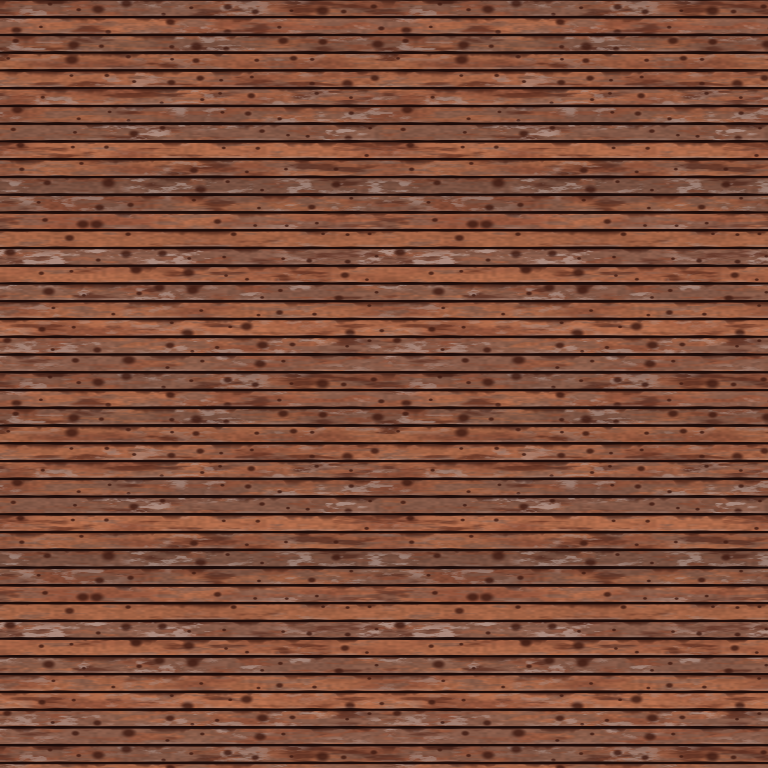
This texture is drawn by a Shadertoy shader. Its source:

```glsl
// Weathered red-brown lap boards: thin horizontal planks split by dark gaps.
// A block of 21 planks tiles across and down; wrapped noise stretched along
// the boards adds grain, grey wear, pale flakes, stains and knots.

const float PLANKS = 43.25;       // planks over the canvas height
const float TILES_ACROSS = 1.97;  // repeats of the block over the width
const int BLOCK = 21;             // planks in one block

const vec3 ORANGE = vec3(0.65, 0.395, 0.275);
const vec3 BROWN  = vec3(0.53, 0.30, 0.215);
const vec3 GREY   = vec3(0.45, 0.315, 0.26);
const vec3 PALE   = vec3(0.67, 0.56, 0.52);
const vec3 STAIN  = vec3(0.29, 0.125, 0.085);
const vec3 GAP    = vec3(0.11, 0.045, 0.035);

// Weathering of each plank in the block, 0 = warm and fresh, 1 = grey
const float WEAR[BLOCK] = float[BLOCK](
    0.60, 0.55, 0.70, 0.20, 0.35, 0.50, 0.65, 0.95, 0.10, 0.40, 0.90,
    0.60, 0.45, 0.05, 0.90, 0.20, 0.75, 0.35, 0.15, 0.65, 0.80);

float hash(vec3 p) {
    p = fract(p * 0.1031);
    p += dot(p, p.zyx + 31.32);
    return fract((p.x + p.y) * p.z);
}

// Value noise that wraps in x after freq.x cells
float noise(vec2 uv, vec2 freq, float seed) {
    vec2 p = uv * freq;
    vec2 c = floor(p), f = p - c;
    f = f * f * (3.0 - 2.0 * f);
    float x0 = mod(c.x, freq.x), x1 = mod(c.x + 1.0, freq.x);
    return mix(mix(hash(vec3(x0, c.y, seed)), hash(vec3(x1, c.y, seed)), f.x),
               mix(hash(vec3(x0, c.y + 1.0, seed)), hash(vec3(x1, c.y + 1.0, seed)), f.x), f.y);
}

float fbm(vec2 uv, vec2 freq, float seed) {
    float sum = 0.0, amp = 0.533;
    for (int i = 0; i < 4; i++) {
        sum += amp * noise(uv, freq, seed + float(i) * 7.0);
        freq *= 2.0;
        amp *= 0.5;
    }
    return sum;
}

// Soft dark ellipses, at most one in each cell along the plank
float knots(vec2 uv, float cells, float seed) {
    float mask = 0.0, home = floor(uv.x * cells);
    float aspect = PLANKS / TILES_ACROSS;
    for (int i = -1; i <= 1; i++) {
        float cell = home + float(i);
        float id = mod(cell, cells);
        float pick = hash(vec3(id, 3.0, seed));
        vec2 centre = vec2((cell + 0.2 + 0.6 * hash(vec3(id, 5.0, seed))) / cells,
                           0.2 + 0.65 * hash(vec3(id, 9.0, seed)));
        float radius = mix(0.07, 0.24, pow(hash(vec3(id, 13.0, seed)), 3.0));
        vec2 d = (uv - centre) * vec2(aspect * 0.65, 1.0);
        mask = max(mask, step(0.42, pick) * (1.0 - smoothstep(0.45, 1.5, length(d) / radius)));
    }
    return mask;
}

vec3 woodColor(vec2 uv, float wear, float seed) {
    float blotch = fbm(uv, vec2(6.0, 1.5), seed);
    float streak = fbm(uv, vec2(14.0, 5.0), seed + 40.0);
    float fine = noise(uv, vec2(90.0, 9.0), seed + 80.0);

    // Base tone, then greyed patches
    vec3 col = mix(BROWN, ORANGE, smoothstep(0.25, 0.75, blotch + 0.45 * (0.5 - wear)));
    float grey = smoothstep(0.38, 0.72, streak + 0.5 * (wear - 0.45));
    col = mix(col, GREY, 0.8 * grey);
    col *= 0.82 + 0.24 * streak + 0.16 * fine;

    // Dark reddish stains
    float stain = smoothstep(0.58, 0.78, fbm(uv, vec2(9.0, 2.5), seed + 120.0));
    col = mix(col, STAIN, 0.6 * stain);

    // Pale flakes gathered in patches of worn boards
    float patchy = smoothstep(0.42, 0.72, noise(uv, vec2(8.0, 1.3), seed + 160.0) + 0.3 * (wear - 0.5));
    float flake = smoothstep(0.50, 0.72, fbm(uv, vec2(28.0, 5.0), seed + 200.0));
    return mix(col, PALE, patchy * flake * (0.3 + 0.55 * wear));
}

void mainImage(out vec4 fragColor, in vec2 fragCoord) {
    vec2 p = fragCoord / iResolution.xy;
    float y = (1.0 - p.y) * PLANKS + 0.04;
    float soft = PLANKS / iResolution.y;

    // Place on the plank: x along the block, y from top edge to lower edge
    float row = mod(floor(y), float(BLOCK));
    vec2 uv = vec2(p.x * TILES_ACROSS, fract(y));
    float seed = row * 17.0 + 2.0;

    vec3 col = woodColor(uv, WEAR[int(row)], seed);
    col *= 0.95 + 0.12 * hash(vec3(row, 21.0, 4.0));
    col = mix(col, STAIN * 0.85, 0.85 * knots(uv, 13.0, seed));

    // Worn lower lip and ragged shade below the upper edge
    float ragged = fbm(vec2(uv.x, 0.0), vec2(16.0, 1.0), seed + 240.0);
    float lip = smoothstep(0.78, 0.87, uv.y) * (1.0 - smoothstep(0.88, 0.97, uv.y));
    col = mix(col, PALE, 0.35 * lip * smoothstep(0.4, 0.7, ragged));
    float reach = 0.12 + 0.30 * smoothstep(0.48, 0.80, ragged);
    col = mix(col, STAIN * 0.8, 0.75 * (1.0 - smoothstep(0.04, reach, uv.y)));

    // Dark gap between planks
    float edge = min(uv.y, 1.0 - uv.y);
    float halfWidth = 0.055 + 0.025 * noise(vec2(uv.x, 0.0), vec2(20.0, 1.0), 300.0);
    float gap = 1.0 - smoothstep(halfWidth - 0.5 * soft, halfWidth + 0.5 * soft, edge);
    fragColor = vec4(mix(col, GAP, gap), 1.0);
}
```
